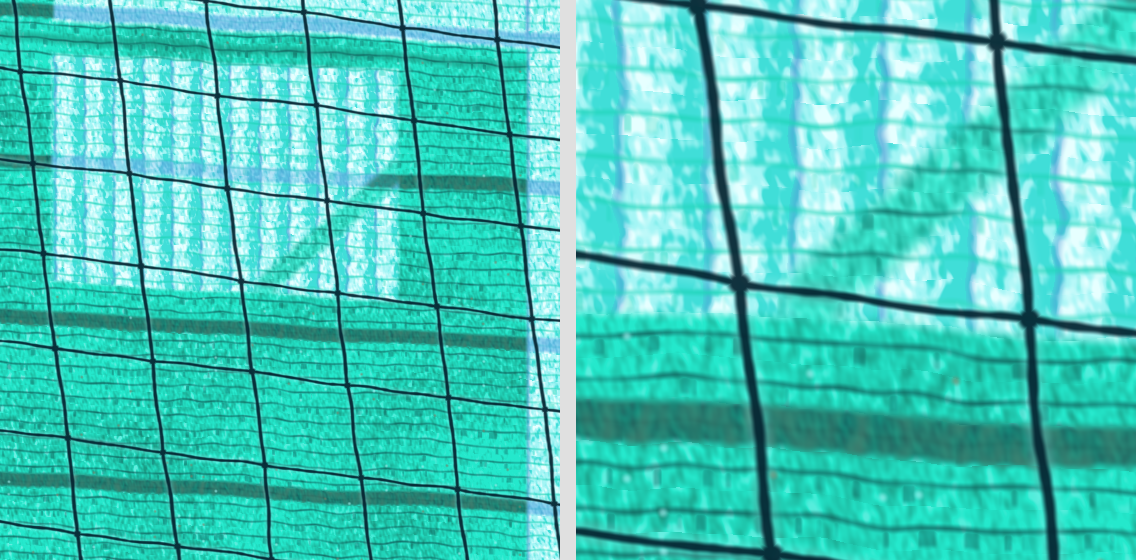
Left: the whole. Right: its middle third, enlarged.
Reproduce this texture procedurally as a three.js fragment shader.

```glsl
// Knotted cord net hung over a sunlit green mesh cloth with bright openings behind it.
// The net is a skewed lattice of jittered knots joined by segment distances;
// the cloth is thin weft rows, gradient-noise grain, worn bands and striped light.
varying vec2 vUv;

const vec3 AQUA = vec3(0.14, 0.91, 0.80);
const vec3 TEAL = vec3(0.10, 0.61, 0.52);
const vec3 PALE = vec3(0.64, 0.96, 0.96);
const vec3 SKY = vec3(0.46, 0.80, 0.94);
const vec3 BLUE = vec3(0.27, 0.53, 0.80);
const vec3 DEEP = vec3(0.05, 0.29, 0.29);
const vec3 RUST = vec3(0.30, 0.48, 0.42);
const vec3 CORD = vec3(0.01, 0.13, 0.18);
const vec2 NET_ORIGIN = vec2(0.040, 0.876);
const vec2 NET_ACROSS = vec2(0.1745, -0.0226);
const vec2 NET_DOWN = vec2(0.0200, -0.1655);
const float WEFT_ROWS = 38.0;

vec2 hash2(vec2 p) {
  vec3 q = fract(p.xyx * vec3(0.1031, 0.1030, 0.0973));
  q += dot(q, q.yzx + 33.33);
  return fract((q.xx + q.yz) * q.zy);
}

float cornerSlope(vec2 cell, vec2 f, vec2 corner) {
  return dot(hash2(cell + corner) * 2.0 - 1.0, f - corner);
}

float gradientNoise(vec2 p) {
  vec2 c = floor(p), f = fract(p);
  vec2 u = f * f * f * (f * (f * 6.0 - 15.0) + 10.0);
  float low = mix(cornerSlope(c, f, vec2(0.0)), cornerSlope(c, f, vec2(1.0, 0.0)), u.x);
  float high = mix(cornerSlope(c, f, vec2(0.0, 1.0)), cornerSlope(c, f, vec2(1.0)), u.x);
  return 1.4 * mix(low, high, u.y);
}

// 1 inside the half width, 0 outside, with a soft rim
float stroke(float d, float halfWidth, float soft) {
  return 1.0 - smoothstep(halfWidth - soft, halfWidth + soft, abs(d));
}

float boxMask(vec2 p, vec2 lo, vec2 hi, float soft) {
  vec2 d = min(p - lo, hi - p);
  return smoothstep(-soft, soft, min(d.x, d.y));
}

float segmentDistance(vec2 p, vec2 a, vec2 b) {
  vec2 ab = b - a;
  return length(p - a - ab * clamp(dot(p - a, ab) / dot(ab, ab), 0.0, 1.0));
}

vec2 knot(vec2 id) {
  return NET_ORIGIN + id.x * NET_ACROSS + id.y * NET_DOWN + (hash2(id + 7.0) - 0.5) * 0.007;
}

// x: distance to cords across, y: to cords down, z: to knots
vec3 netDistance(vec2 p) {
  vec2 d = p - NET_ORIGIN;
  float det = NET_ACROSS.x * NET_DOWN.y - NET_ACROSS.y * NET_DOWN.x;
  vec2 cell = floor(vec2(d.x * NET_DOWN.y - d.y * NET_DOWN.x,
                         NET_ACROSS.x * d.y - NET_ACROSS.y * d.x) / det);
  vec3 near = vec3(1.0);
  for (int j = -1; j <= 1; j++) {
    for (int i = -1; i <= 1; i++) {
      vec2 id = cell + vec2(float(i), float(j));
      vec2 k = knot(id);
      near = min(near, vec3(segmentDistance(p, k, knot(id + vec2(1.0, 0.0))),
                            segmentDistance(p, k, knot(id + vec2(0.0, 1.0))), length(p - k)));
    }
  }
  return near;
}

void main() {
  vec2 p = vUv;
  // cloth coordinates: tilted and sagging
  vec2 q = vec2(p.x, p.y + 0.052 * p.x + 0.007 * gradientNoise(p * vec2(6.0, 5.0)));
  float row = q.y * WEFT_ROWS + 0.16 * gradientNoise(p * vec2(24.0, 12.0));
  float shift = 9.0 * hash2(vec2(floor(row), 3.0)).x;
  float grain = gradientNoise(vec2(q.x * 100.0 + shift, row * 1.4));
  float fine = gradientNoise(vec2(q.x * 210.0 + q.y * 40.0, q.y * 120.0));
  float broad = gradientNoise(q * vec2(5.0, 7.0));
  float weft = stroke(fract(row) - 0.5, 0.06, 0.08) * (0.75 + 0.4 * gradientNoise(q * vec2(30.0, 38.0)));
  // short warp ticks hanging from each row
  float tick = smoothstep(0.15, 0.55, gradientNoise(vec2(q.x * 130.0 - shift, floor(row) + 0.5)));
  tick *= smoothstep(0.0, 0.15, fract(row)) * (1.0 - smoothstep(0.4, 0.6, fract(row)));

  // cloth
  vec3 color = mix(AQUA, TEAL, clamp(0.22 + 0.6 * grain + 0.5 * fine + 0.4 * broad, 0.0, 1.0));
  color = mix(color, PALE, 0.55 * smoothstep(0.25, 0.75, -grain - 0.6 * fine) * (1.0 - 0.6 * p.x));
  color = mix(color, TEAL, 0.6 * stroke(q.y - 0.935, 0.008, 0.006));
  color = mix(color, DEEP, max(0.68 * weft, 0.35 * tick));

  // openings: striped window, side strip, top strip, and a brace crossing the window
  float brace = stroke(segmentDistance(p, vec2(0.475, 0.490), vec2(0.71, 0.695)), 0.018, 0.008);
  float window = boxMask(q, vec2(0.092, 0.500), vec2(0.712, 0.910), 0.005) * (1.0 - 0.85 * brace);
  float side = smoothstep(0.936, 0.946, p.x);
  float top = boxMask(q, vec2(0.096, 0.966), vec2(1.1, 1.2), 0.005);
  float phase = fract((p.x - 0.096) / 0.0521 + 0.10 * gradientNoise(q * vec2(20.0, 45.0)));
  float slat = smoothstep(0.02, 0.14, phase) * (1.0 - smoothstep(0.50, 0.80, phase));
  float edge = stroke(phase - 0.06, 0.045, 0.06) * (0.75 + 0.6 * gradientNoise(q * vec2(19.0, 30.0)));
  float glow = mix(mix(0.6, 0.08 + 0.58 * slat, window), 0.52, max(side, top));
  float shine = glow - 0.65 * grain - 0.5 * fine;
  vec3 light = mix(mix(AQUA, SKY, 0.35), PALE, smoothstep(0.05, 0.5, shine));
  light = mix(light, vec3(0.90, 1.0, 1.0), smoothstep(0.50, 0.95, shine));
  light = mix(light, mix(BLUE, SKY, 0.25), 0.70 * edge * window);
  light = mix(light, mix(AQUA, TEAL, 0.25), max(0.80 * weft, 0.45 * tick));
  light = mix(light, BLUE, 0.6 * stroke(p.x - 0.942, 0.003, 0.004));
  float lit = max(window, max(side, top));
  color = mix(color, light, lit);

  // worn bands, dark on cloth and lilac against the light
  for (int i = 0; i < 4; i++) {
    float k = float(i);
    float center = 0.146 + 0.294 * k - 0.005 * k * k;
    float band = stroke(q.y - center + 0.002 * grain, 0.0125, 0.004);
    vec3 shade = mix(mix(DEEP, TEAL, 0.45 + 0.5 * fine), RUST, 0.35 + 0.6 * grain);
    shade = mix(shade, mix(SKY, BLUE, 0.35 + 0.4 * fine), lit);
    color = mix(color, shade, band * mix(0.88, 0.75 - 0.35 * slat * window, lit));
  }

  // scattered flecks
  vec2 fleckCell = floor(q * 46.0), seed = hash2(fleckCell + 19.0);
  float fleck = stroke(length(fract(q * 46.0) - 0.25 - 0.5 * seed), 0.10, 0.09);
  vec3 fleckColor = mix(PALE, vec3(0.48, 0.50, 0.40), step(0.5, seed.y));
  color = mix(color, fleckColor, 0.6 * fleck * step(0.90, seed.x) * (1.0 - lit));

  // net: pale fringe, cords of uneven thickness, knots
  vec3 net = netDistance(p + 0.004 * vec2(gradientNoise(p * 13.0), gradientNoise(p * 13.0 + 40.0)));
  float wear = 0.0008 * gradientNoise(p * 80.0);
  color = mix(color, PALE, 0.25 * stroke(min(net.x, net.y), 0.0065, 0.004));
  float cords = max(stroke(net.x, 0.0023 + wear, 0.0018), stroke(net.y, 0.0030 + wear, 0.0020));
  color = mix(color, CORD, 0.92 * max(cords, stroke(net.z, 0.0062 + wear, 0.0024)));

  gl_FragColor = vec4(clamp(color, 0.0, 1.0), 1.0);
}
```
